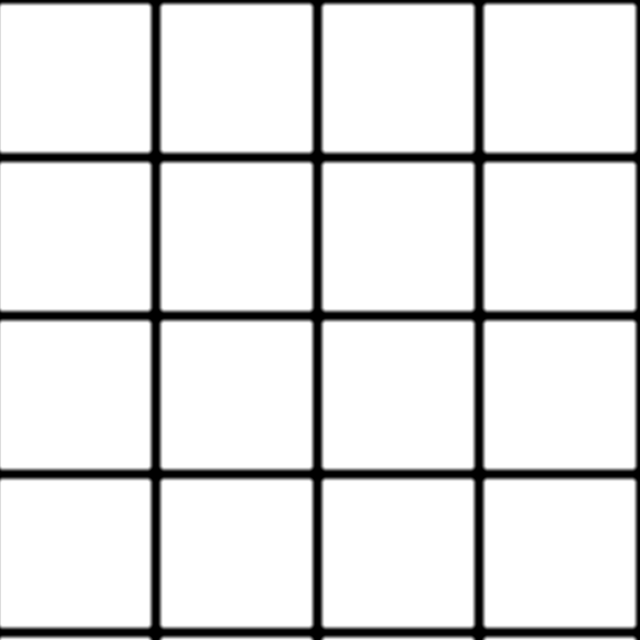
Reproduce this pattern procedurally as a WebGL 2 fragment shader.

```glsl
#version 300 es
precision highp float;
// Draws a white four by four grid of soft-cornered cells split by blurred black lines.

uniform vec2 u_resolution;
out vec4 fragColor;

// Distance from p to the nearest grid line, with cell corners rounded by radius.
float gridDistance(vec2 p, vec2 pitch, float radius) {
    vec2 toLine = abs(fract(p / pitch + 0.5) - 0.5) * pitch;
    return radius - length(max(radius - toLine, 0.0));
}

void main() {
    vec2 uv = gl_FragCoord.xy / u_resolution;

    // Cells are slightly wider than tall; one crossing lies just off the centre.
    float lineDistance = gridDistance(uv - vec2(0.496, 0.5065), vec2(0.2525, 0.2474), 0.014);

    // Dark core fading softly to the white cell.
    vec3 lineBlack = vec3(0.0);
    vec3 cellWhite = vec3(1.0);
    float cellMask = smoothstep(0.0025, 0.012, lineDistance);
    fragColor = vec4(mix(lineBlack, cellWhite, cellMask), 1.0);
}
```
